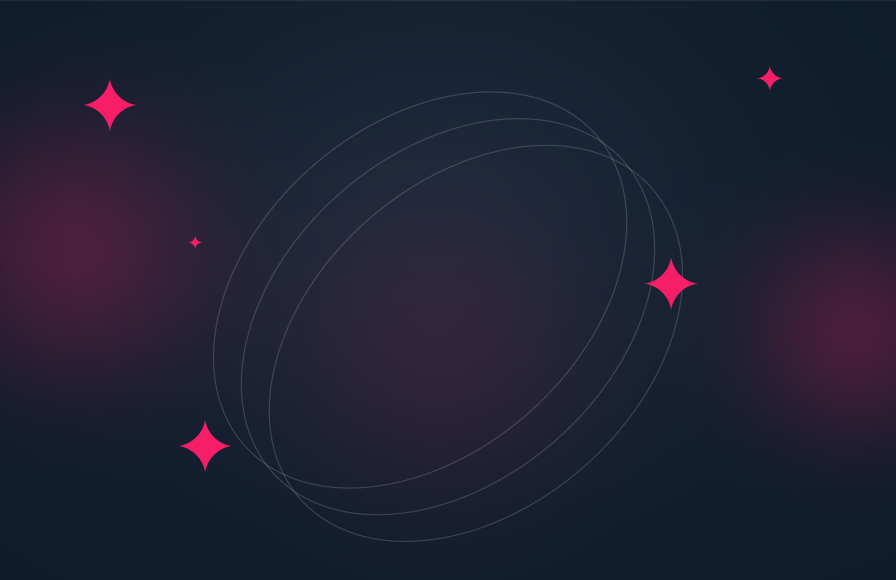
Give the GLSL for this background, as a Shadertoy shader.

```glsl
// Night-blue backdrop with soft magenta glows, three tilted thin rings and four-pointed sparkles.

// Bell-shaped falloff around a centre
float glow(vec2 p, vec2 centre, float radius) {
    vec2 d = (p - centre) / radius;
    return exp(-dot(d, d));
}

// Approximate distance to the outline of an ellipse
float ringDistance(vec2 p, vec2 radii) {
    float k = length(p / radii);
    return abs(k * (k - 1.0) / max(length(p / (radii * radii)), 1e-4));
}

// Four-pointed star with concave circular sides
float sparkleDistance(vec2 p, float size) {
    vec2 q = abs(p);
    float side = 1.2166 * size - length(q - 1.2 * size);
    return max(side, max(q.x, q.y) - size);
}

void mainImage(out vec4 fragColor, in vec2 fragCoord) {
    float pixel = 1.0 / iResolution.y;
    float aspect = iResolution.x * pixel;
    vec2 p = fragCoord * pixel;
    p.x *= 1.542 / aspect;
    vec3 pink = vec3(0.965, 0.12, 0.405);

    // Navy base, lighter above the middle
    float light = glow(p * vec2(0.8, 1.0), vec2(0.6, 0.62), 0.42);
    vec3 color = mix(vec3(0.052, 0.108, 0.165), vec3(0.108, 0.16, 0.228), light);

    // Magenta glows: left, right and a faint central one
    color = mix(color, pink, 0.25 * glow(p, vec2(0.125, 0.568), 0.225));
    color = mix(color, pink, 0.25 * glow(p, vec2(1.476, 0.428), 0.185));
    color = mix(color, pink, 0.11 * glow(p, vec2(0.755, 0.39), 0.27));

    // Overlapping tilted rings
    float c = cos(0.726), s = sin(0.726);
    for (int i = 0; i < 3; i++) {
        vec2 q = p - vec2(0.723, 0.5) - float(i) * vec2(0.048, -0.046);
        q = vec2(c * q.x + s * q.y, c * q.y - s * q.x);
        float d = ringDistance(q, vec2(0.404, 0.2825));
        color = mix(color, vec3(1.0), 0.16 * clamp((0.001 - d) / pixel + 0.5, 0.0, 1.0));
    }

    // Sparkles: position and size
    vec3 sparkles[5] = vec3[5](
        vec3(0.189, 0.819, 0.045), vec3(1.325, 0.865, 0.021), vec3(0.336, 0.582, 0.011),
        vec3(1.155, 0.511, 0.045), vec3(0.353, 0.231, 0.045));
    for (int i = 0; i < 5; i++) {
        float d = sparkleDistance(p - sparkles[i].xy, sparkles[i].z);
        color = mix(color, pink, clamp(0.5 - d / pixel, 0.0, 1.0));
    }

    // Hairline along the top edge
    color += 0.06 * clamp((p.y - 0.998) / pixel + 0.5, 0.0, 1.0);

    fragColor = vec4(color, 1.0);
}
```
